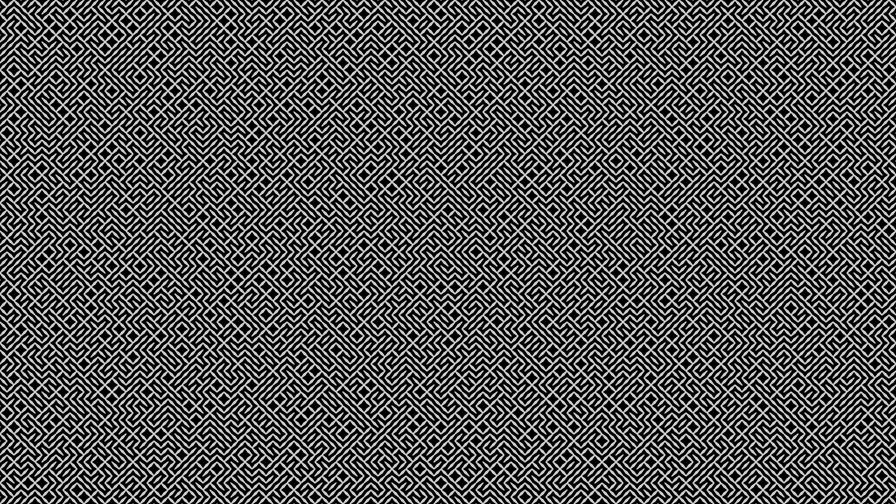
Write a Shadertoy shader that draws this pattern.

```glsl
// Dense diagonal maze: every square cell holds one of two diagonals,
// picked by a hash of the cell. The signed distance to the nearest stroke,
// searched over neighbouring cells, gives slightly slimmer, soft joints.

const float ROWS = 72.0;            // cells over the canvas height
const float HALF_STROKE = 0.190;    // half line width mid-cell, in cells
const float JOINT_TAPER = 0.107;    // loss of half width at the joints
const float EDGE_PIXELS = 0.70;     // half width of the soft edge
const float RISING_SHARE = 0.5;     // share of cells that lean right
const vec3 GROUND = vec3(0.0);
const vec3 STROKE = vec3(0.835);

float hash(vec2 cell) {
    vec3 q = fract(vec3(cell.xyx) * vec3(0.1031, 0.1030, 0.0973));
    q += dot(q, q.yzx + 33.33);
    return fract((q.x + q.y) * q.z);
}

// Signed distance from p, relative to the cell centre, to the cell's stroke
float strokeDistance(vec2 p, vec2 cell) {
    float lean = hash(cell) < RISING_SHARE ? 1.0 : -1.0;
    vec2 direction = vec2(lean, 1.0);
    float along = clamp(0.5 * dot(p, direction), -0.5, 0.5);
    float halfWidth = HALF_STROKE - JOINT_TAPER * 2.0 * abs(along);
    return length(p - along * direction) - halfWidth;
}

float mazeDistance(vec2 p) {
    vec2 cell = floor(p);
    vec2 local = p - cell - 0.5;
    float nearest = 2.0;
    for (int y = -1; y <= 1; y++) {
        for (int x = -1; x <= 1; x++) {
            vec2 offset = vec2(x, y);
            nearest = min(nearest, strokeDistance(local - offset, cell + offset));
        }
    }
    return nearest;
}

void mainImage(out vec4 fragColor, in vec2 fragCoord) {
    float cellsPerPixel = ROWS / iResolution.y;
    float edge = EDGE_PIXELS * cellsPerPixel;

    // Soft stroke coverage from the distance field
    float d = mazeDistance(fragCoord * cellsPerPixel);
    float coverage = 1.0 - smoothstep(-edge, edge, d);

    fragColor = vec4(mix(GROUND, STROKE, coverage), 1.0);
}
```
